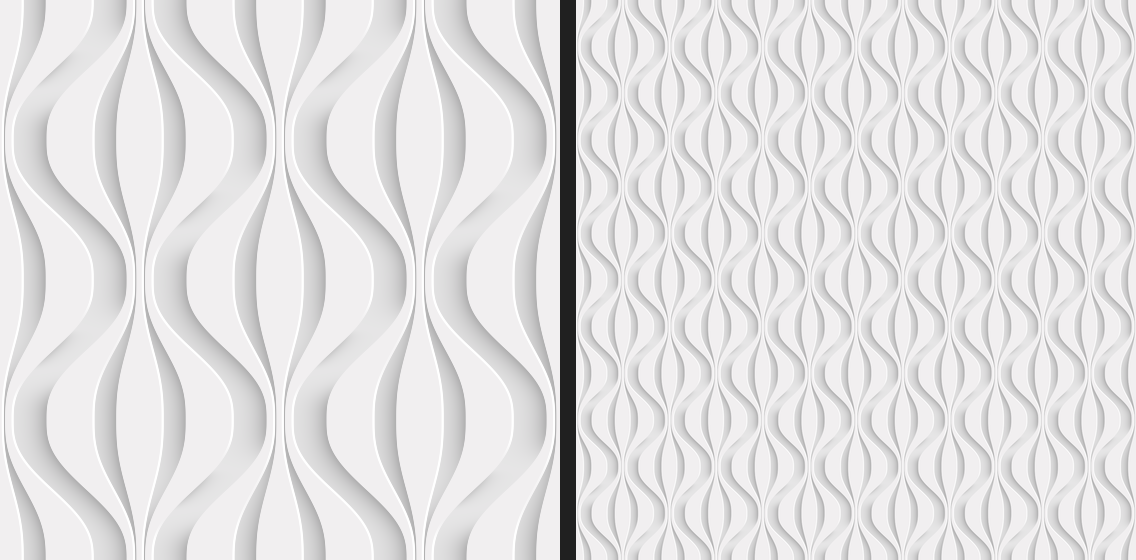
Left: one tile. Right: repeated 3 by 3.
This pattern is drawn by a three.js fragment shader. Its source:

```glsl
// Pale embossed panels with wavy shaded grooves, half-drop repeat, two by two tiles.
varying vec2 vUv;

// Unit normal of the right-hand side of an edge with slope dx/dy
vec2 edgeNormal(float slope) {
  return normalize(vec2(1.0, -slope));
}

// Carves one groove; left and right hold each edge's x at the tile's middle and at its ends
vec3 carveGroove(vec3 color, vec2 p, vec2 left, vec2 right) {
  // Sway between the two positions, and its rate of change along y
  float t = abs(p.y) * 2.0;
  float sway = t * t * t * (t * (6.0 * t - 15.0) + 10.0);
  float rate = 60.0 * t * t * (1.0 - t) * (1.0 - t) * sign(p.y);

  vec2 normalL = edgeNormal((left.y - left.x) * rate);
  vec2 normalR = edgeNormal((right.y - right.x) * rate);
  float distL = (p.x - mix(left.x, left.y, sway)) * normalL.x;
  float distR = (mix(right.x, right.y, sway) - p.x) * normalR.x;

  // Light falls from the upper right
  vec2 light = vec2(0.66, 0.75);
  float facingL = dot(normalL, light);
  float facingR = dot(normalR, light);

  // Bright rim on the panel to the left of the groove
  float rim = smoothstep(-0.010, -0.006, distL) * smoothstep(0.05, 0.5, facingL);
  rim *= step(distL, 0.002);
  color = mix(color, vec3(1.0), rim);

  // Floor with a soft shadow from the right and a thin streak on turned-away left edges
  float shadow = 0.22 * smoothstep(-0.05, 0.7, facingR) * exp(-max(distR, 0.0) / 0.045);
  shadow += 0.16 * smoothstep(0.0, 0.14, -facingL) * exp(-max(distL, 0.0) / 0.018);
  vec3 floorColor = vec3(0.902, 0.900, 0.902) - shadow;

  float inside = smoothstep(-0.002, 0.002, distL) * smoothstep(-0.002, 0.002, distR);
  return mix(color, floorColor, inside);
}

void main() {
  vec3 color = vec3(0.945, 0.938, 0.942);

  // The same three grooves, drawn again half a tile across and up
  for (int i = 0; i < 2; i++) {
    vec2 p = fract(vUv * 2.0 + 0.5 * float(i)) - 0.5;

    // Slim grooves on both sides of the lens
    color = carveGroove(color, p, vec2(-0.162, -0.017), vec2(-0.085, -0.013));
    color = carveGroove(color, p, vec2(0.085, 0.014), vec2(0.163, 0.018));

    // Wide winding groove
    color = carveGroove(color, p, vec2(-0.451, -0.165), vec2(-0.334, -0.048));
  }

  gl_FragColor = vec4(color, 1.0);
}
```
